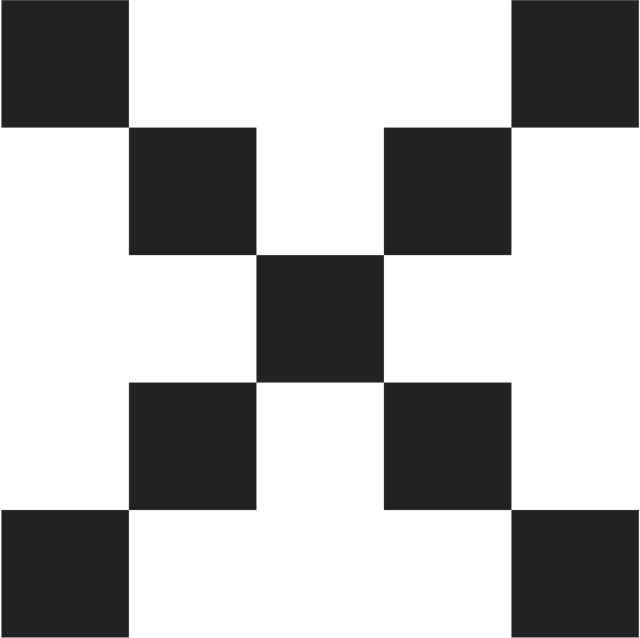
Give the GLSL for this pattern, as a WebGL 2 fragment shader.

```glsl
#version 300 es
precision highp float;
// Dark squares set along both diagonals of a five by five grid, forming a cross on white.

#define GRID_COUNT 5
#define GRID_ORIGIN vec2(0.0023, 0.0008)
#define CELL_SIZE vec2(0.1992, 0.1998)
#define EDGE_SOFTNESS 1.2
#define INK vec3(0.133)
#define PAPER vec3(1.0)

uniform vec2 u_resolution;
out vec4 fragColor;

// Smoothed coverage of the unit cell whose lower left corner is given
float cellCoverage(vec2 grid, vec2 corner, vec2 blur) {
    vec2 inset = 0.5 - abs(grid - corner - 0.5);
    vec2 cover = clamp(inset / blur + 0.5, 0.0, 1.0);
    return cover.x * cover.y;
}

void main() {
    vec2 uv = gl_FragCoord.xy / u_resolution;
    vec2 grid = (uv - GRID_ORIGIN) / CELL_SIZE;
    vec2 blur = EDGE_SOFTNESS / (u_resolution * CELL_SIZE);

    // Each row holds one cell on the rising and one on the falling diagonal
    float ink = 0.0;
    for (int row = 0; row < GRID_COUNT; row++) {
        float y = float(row);
        float mirrored = float(GRID_COUNT - 1 - row);
        float rising = cellCoverage(grid, vec2(y, y), blur);
        float falling = cellCoverage(grid, vec2(mirrored, y), blur);
        ink += max(rising, falling);
    }

    fragColor = vec4(mix(PAPER, INK, min(ink, 1.0)), 1.0);
}
```
